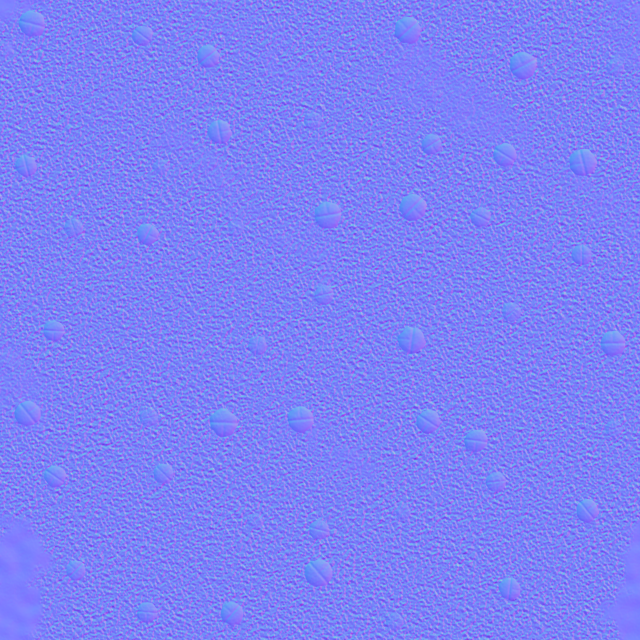
Give the GLSL for this texture map, as a Shadertoy shader.

```glsl
// Tangent-space normal map of coarse sand dotted with small creased pebbles.
// Noise slopes tilt the grains; smooth drifts and a bare corner calm them,
// and one domed pebble per jittered grid cell replaces the sand it covers.

const vec2  GRAIN_FREQ    = vec2(235.0, 150.0); // fine grains and clumps
const vec2  GRAIN_WEIGHT  = vec2(0.75, 0.55);
const vec2  GRAIN_TILT    = vec2(0.26, 0.38); // steepness along x and y
const float SLOPE_STEP    = 0.25;             // in noise cells
const float SHADE_LEAN    = -0.07;            // x tilt of most grains
const float FACE_LEAN     = 0.24;             // extra x tilt of right faces
const float PEBBLE_CELLS  = 7.0;
const float PEBBLE_SHARE  = 0.9;
const vec2  PEBBLE_RADIUS = vec2(0.012, 0.022);
const vec2  PEBBLE_LEAN   = vec2(-0.04, 0.05);
const float CREASE_WIDTH  = 0.13;             // relative to the radius
const vec2  BARE_CENTRE   = vec2(0.02, 0.06);
const vec2  BARE_SIZE     = vec2(0.06, 0.125);
const float BLUE_LOSS     = 0.026;            // softening of rough areas

float hash(vec2 p) {
    vec3 q = fract(p.xyx * 0.1031);
    q += dot(q, q.yzx + 33.33);
    return fract((q.x + q.y) * q.z);
}

vec2 fade(vec2 f) {
    return f * f * f * (f * (f * 6.0 - 15.0) + 10.0);
}

// Value noise, 0 to 1
float noise(vec2 p) {
    vec2 i = floor(p), u = fade(p - i);
    float low = mix(hash(i), hash(i + vec2(1, 0)), u.x);
    float high = mix(hash(i + vec2(0, 1)), hash(i + vec2(1, 1)), u.x);
    return mix(low, high, u.y);
}

// Gradient noise, about -1 to 1
float cornerRamp(vec2 corner, vec2 p) {
    vec2 gradient = 2.0 * vec2(hash(corner), hash(corner + 119.7)) - 1.0;
    return dot(gradient, p - corner);
}

float bumps(vec2 p) {
    vec2 i = floor(p), u = fade(p - i);
    float low = mix(cornerRamp(i, p), cornerRamp(i + vec2(1, 0), p), u.x);
    float high = mix(cornerRamp(i + vec2(0, 1), p), cornerRamp(i + vec2(1, 1), p), u.x);
    return mix(low, high, u.y);
}

mat2 rotation(float angle) {
    float c = cos(angle), s = sin(angle);
    return mat2(c, s, -s, c);
}

// Slope of the bumps on a rotated lattice, turned back to canvas axes
vec2 bumpSlope(vec2 p, float angle) {
    mat2 turn = rotation(angle);
    vec2 q = turn * p + 337.0, e = vec2(SLOPE_STEP, 0.0);
    vec2 rise = vec2(bumps(q + e) - bumps(q - e), bumps(q + e.yx) - bumps(q - e.yx));
    return rise / (2.0 * SLOPE_STEP) * turn;
}

// Grain slopes: most lean slightly left, the steep right faces stand out
vec2 grainTilt(vec2 uv) {
    vec2 slope = GRAIN_WEIGHT.x * bumpSlope(uv * GRAIN_FREQ.x, 0.4)
               + GRAIN_WEIGHT.y * bumpSlope(uv * GRAIN_FREQ.y, -0.65);
    vec2 tilt = slope * GRAIN_TILT;
    float face = smoothstep(0.03, 0.13, tilt.x);
    return vec2(SHADE_LEAN + FACE_LEAN * face + 0.4 * tilt.x, tilt.y + 0.02);
}

// Bare corner that wraps around the canvas, with a ragged border
float bareMask(vec2 uv) {
    vec2 d = fract(uv - BARE_CENTRE + 0.5) - 0.5;
    float ragged = noise(uv * 24.0) + 0.7 * noise(uv * 70.0) - 0.85;
    return 1.0 - smoothstep(0.7, 1.15, length(d / BARE_SIZE) + 0.6 * ragged);
}

// Diagonal drifts of finer, half-smoothed sand
float driftMask(vec2 uv) {
    vec2 p = rotation(0.65) * uv;
    float drift = noise(p * vec2(4.0, 9.0) + 5.0);
    return smoothstep(0.72, 1.0, drift + 0.25 * (noise(uv * 45.0) - 0.5));
}

// Pebble: xy is its tilt, z its cover
vec3 pebble(vec2 uv) {
    vec2 cell = floor(uv * PEBBLE_CELLS);
    vec2 jitter = vec2(hash(cell + 11.3), hash(cell + 47.7)) - 0.5;
    vec2 centre = (cell + 0.5 + 0.66 * jitter) / PEBBLE_CELLS;
    float size = hash(cell + 83.1);
    float radius = mix(PEBBLE_RADIUS.x, PEBBLE_RADIUS.y, size);
    vec2 q = (uv - centre) / radius;
    float r = length(q) + 0.16 * (noise(uv * 110.0) - 0.5);
    float edge = 0.0014 / radius;
    float cover = 1.0 - smoothstep(1.0 - edge, 1.0 + edge, r);
    cover *= step(hash(cell + 5.9), PEBBLE_SHARE);
    cover *= mix(0.5, 1.0, smoothstep(0.05, 0.45, size));

    // Dome steepens at the rim; a long and a half crease divide it
    vec2 tilt = PEBBLE_LEAN + q * (0.11 + 0.25 * r * r);
    vec2 along = rotation(6.2832 * hash(cell + 29.5)) * vec2(1, 0);
    vec2 across = vec2(-along.y, along.x);
    float s = dot(q, across) / CREASE_WIDTH;
    float t = dot(q, along) / CREASE_WIDTH;
    tilt -= across * 0.42 * s * exp(-s * s);
    tilt -= along * 0.25 * t * exp(-t * t) * smoothstep(0.0, 0.3, dot(q, across));
    return vec3(tilt, cover);
}

void mainImage(out vec4 fragColor, in vec2 fragCoord) {
    vec2 uv = fragCoord / iResolution.xy;
    float rough = (1.0 - 0.93 * bareMask(uv)) * (1.0 - 0.45 * driftMask(uv));
    vec2 grain = grainTilt(uv) * rough;
    vec2 relief = 0.09 * (1.0 - rough) * bumpSlope(uv * 38.0, 0.3);
    // Pebbles keep only a trace of the grain
    vec3 stone = pebble(uv);
    vec2 tilt = mix(grain + relief, stone.xy + 0.15 * grain, stone.z);
    // Encode the unit normal
    tilt = clamp(tilt, -0.68, 0.68);
    vec3 colour = 0.5 + 0.5 * vec3(tilt, sqrt(1.0 - dot(tilt, tilt)));
    colour.b -= BLUE_LOSS * rough * (1.0 - 0.5 * stone.z);
    fragColor = vec4(colour, 1.0);
}
```
